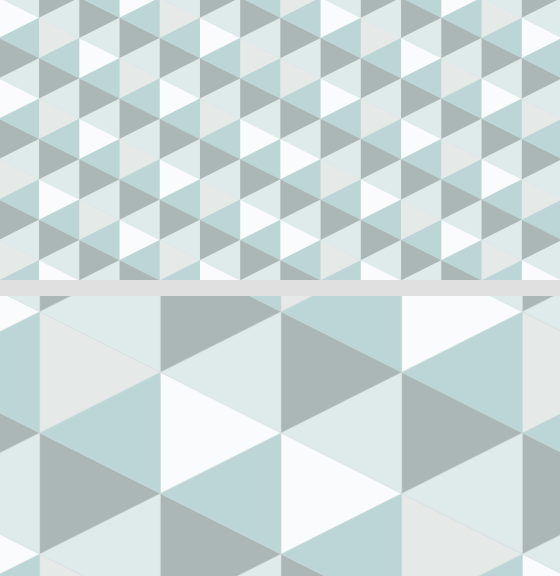
Top, the full canvas; bottom, a detail of the centre.
A Shadertoy shader for this pattern:

```glsl
// Columns of interlocking triangles in teal, grey, pale and white, with faint seams.
// Each column is the last one shifted by half a triangle side; colours follow
// from triangle parity, and the light ones alternate white and mist in pairs.

#define COLUMN_WIDTH 0.14367
#define SIDE         0.14427
#define ORIGIN       vec2(-0.0044, 0.0635)
#define BLOCK        7.0
#define SEAM_WIDTH   0.0014
#define SEAM_OPACITY 0.5
#define SAMPLES      4

const vec3 GREY  = vec3(0.667, 0.716, 0.714);
const vec3 TEAL  = vec3(0.737, 0.837, 0.839);
const vec3 PALE  = vec3(0.876, 0.922, 0.919);
const vec3 MIST  = vec3(0.898, 0.918, 0.914);
const vec3 WHITE = vec3(0.976, 0.984, 0.992);
const vec3 SEAM  = vec3(0.815, 0.855, 0.850);

// Right-pointing triangles: odd are grey, even are white or mist.
vec3 rightColor(float column, float index) {
    if (mod(index, 2.0) > 0.5) return GREY;
    float phase = mod(index * 0.5 + 2.0 * mod(column, BLOCK), 4.0);
    return phase < 1.5 ? WHITE : MIST;
}

// Left-pointing triangles: teal and pale in turn.
vec3 leftColor(float index) {
    return mod(index, 2.0) < 0.5 ? TEAL : PALE;
}

// p is in canvas heights, measured from the upper left corner.
vec3 pattern(vec2 p) {
    vec2 grid = (p - ORIGIN) / vec2(COLUMN_WIDTH, SIDE);
    float column = floor(grid.x);
    float across = grid.x - column;
    float along = grid.y - 0.5 * column;

    // Signed distance to the slanted edges; negative inside a right-pointer.
    float nearest = floor(along + 0.5);
    float slant = abs(along - nearest) - 0.5 * (1.0 - across);
    vec3 color = slant < 0.0 ? rightColor(column, nearest)
                             : leftColor(floor(along));

    // Hairline seams on the slanted and vertical edges.
    float slope = 0.5 * SIDE / COLUMN_WIDTH;
    float slantDist = abs(slant) * SIDE * inversesqrt(1.0 + slope * slope);
    float sideDist = min(across, 1.0 - across) * COLUMN_WIDTH;
    float seam = step(min(slantDist, sideDist), 0.5 * SEAM_WIDTH);
    return mix(color, SEAM, seam * SEAM_OPACITY);
}

void mainImage(out vec4 fragColor, in vec2 fragCoord) {
    // Average a grid of samples to smooth every edge.
    vec3 sum = vec3(0.0);
    for (int j = 0; j < SAMPLES; j++) {
        for (int i = 0; i < SAMPLES; i++) {
            vec2 offset = (vec2(i, j) + 0.5) / float(SAMPLES) - 0.5;
            vec2 p = (fragCoord + offset) / iResolution.y;
            sum += pattern(vec2(p.x, 1.0 - p.y));
        }
    }
    fragColor = vec4(sum / float(SAMPLES * SAMPLES), 1.0);
}
```
